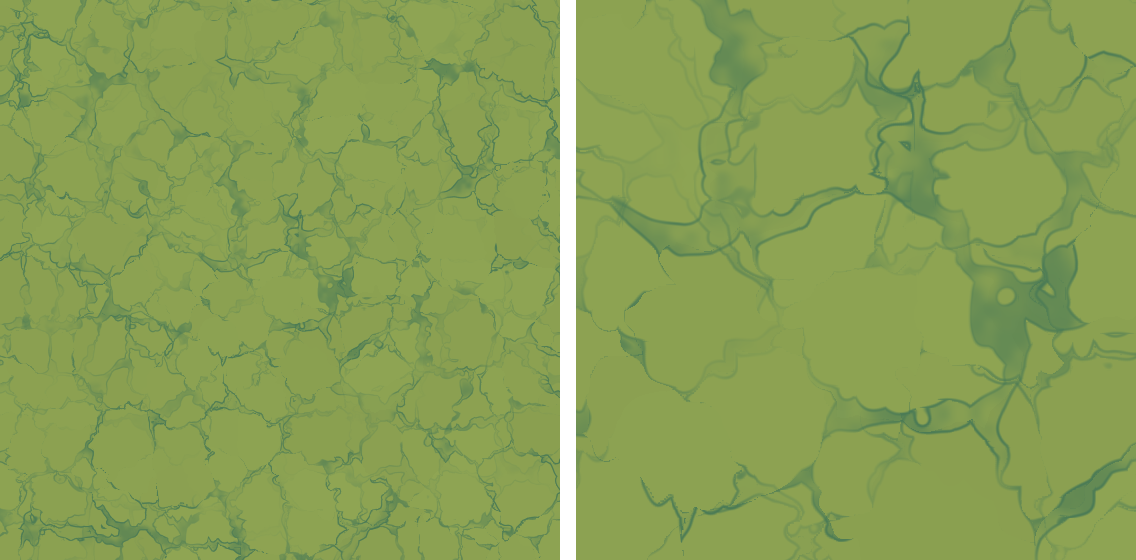
Left, the full canvas; right, a detail of the centre.
Reproduce this texture procedurally as a Shadertoy shader.

```glsl
// Mossy green ground split into ragged rounded blobs by thin teal outlines.
// Two layers of warped Voronoi cells are drawn; each cell is shrunk by a spiky
// margin, its rim is inked and the gaps between cells get a faint cloudy wash.

vec2 hash2(vec2 p) {
    vec3 q = fract(vec3(p.xyx) * vec3(0.1031, 0.1030, 0.0973));
    q += dot(q, q.yzx + 33.33);
    return fract((q.xx + q.yz) * q.zy);
}

vec2 noise2(vec2 p) {
    vec2 i = floor(p), f = fract(p);
    f = f * f * (3.0 - 2.0 * f);
    return mix(mix(hash2(i), hash2(i + vec2(1, 0)), f.x),
               mix(hash2(i + vec2(0, 1)), hash2(i + vec2(1, 1)), f.x), f.y);
}

float clouds(vec2 p) {
    return 0.55 * noise2(p).x + 0.3 * noise2(p * 2.1 + 7.3).x + 0.15 * noise2(p * 4.7 + 3.1).x;
}

// Folded noise gives the outlines their small cusps and spikes
vec2 raggedWarp(vec2 p) {
    vec2 w = 0.024 * noise2(p * 9.0);
    w += 0.017 * abs(2.0 * noise2(p * 29.0 + 11.0) - 1.0);
    return w + 0.009 * abs(2.0 * noise2(p * 63.0 + 29.0) - 1.0);
}

// x: border distance with rounded corners, yz: random values of the cell
vec3 roundedCell(vec2 p) {
    vec2 base = floor(p), nearest = vec2(0), nearestId = vec2(0);
    float best = 100.0;
    for (int y = -1; y <= 1; y++)
    for (int x = -1; x <= 1; x++) {
        vec2 id = base + vec2(x, y);
        vec2 r = id + 0.04 + 0.92 * hash2(id) - p;
        if (dot(r, r) < best) {
            best = dot(r, r);
            nearest = r;
            nearestId = id;
        }
    }
    float total = 0.0;
    for (int y = -2; y <= 2; y++)
    for (int x = -2; x <= 2; x++) {
        vec2 id = nearestId + vec2(x, y);
        if (x == 0 && y == 0) continue;
        vec2 r = id + 0.04 + 0.92 * hash2(id) - p;
        float border = dot(0.5 * (nearest + r), normalize(r - nearest));
        total += exp(-14.0 * border);
    }
    return vec3(-log(total) / 14.0, hash2(nearestId + 57.0));
}

// x: teal ink of rims and gaps, y: random tint of the cell
vec2 blobLayer(vec2 uv, float scale, float seed) {
    vec2 p = uv + seed;
    vec3 cell = roundedCell((p + raggedWarp(p)) * scale);
    float px = 1.0 / iResolution.y;

    // Margin that shrinks the blob, wider in some regions, with spikes
    float margin = 0.01 + 0.07 * (cell.y - 0.5) + 0.2 * (clouds(p * 12.0 + 5.0) - 0.5);
    margin += 0.07 * (abs(2.0 * noise2(p * 43.0 + 19.0).x - 1.0) - 0.4);
    float inside = (cell.x - margin) / scale;

    // Even out the stretch of the warp so that lines keep their width
    float slope = length(vec2(dFdx(inside), dFdy(inside))) / px;
    inside /= clamp(slope, 0.6, 2.6);

    // Rim line with uneven pressure
    float pressure = mix(0.2, 0.85, smoothstep(0.32, 0.72, clouds(p * 17.0 + 41.0)));
    float rim = pressure * (1.0 - smoothstep(0.0, 0.0013 + 0.6 * px, abs(inside)));

    // Thin wash in the gap, deeper in small scattered pools
    float gap = 1.0 - smoothstep(-px, px, inside);
    float pool = smoothstep(0.45, 0.8, clouds(p * 24.0 + 83.0));
    float wash = gap * (0.07 + 0.5 * pool);
    return vec2(1.0 - (1.0 - rim) * (1.0 - wash), cell.z);
}

void mainImage(out vec4 fragColor, in vec2 fragCoord) {
    vec2 uv = fragCoord / iResolution.y;
    vec3 moss = vec3(0.55, 0.635, 0.32);
    vec3 teal = vec3(0.265, 0.465, 0.335);

    vec2 large = blobLayer(uv, 8.5, 3.0);
    vec2 small = blobLayer(uv, 11.0, 17.0);

    // The finer layer fades in and out over the canvas
    float presence = 0.2 + 0.6 * smoothstep(0.35, 0.65, clouds(uv * 7.0 + 61.0));
    float ink = 1.0 - (1.0 - large.x) * (1.0 - small.x * presence);

    // Faint differences in tone from blob to blob
    vec3 ground = moss * (1.0 + 0.025 * (large.y - 0.5) + 0.015 * (small.y - 0.5));
    fragColor = vec4(mix(ground, teal, min(ink, 0.92)), 1.0);
}
```
